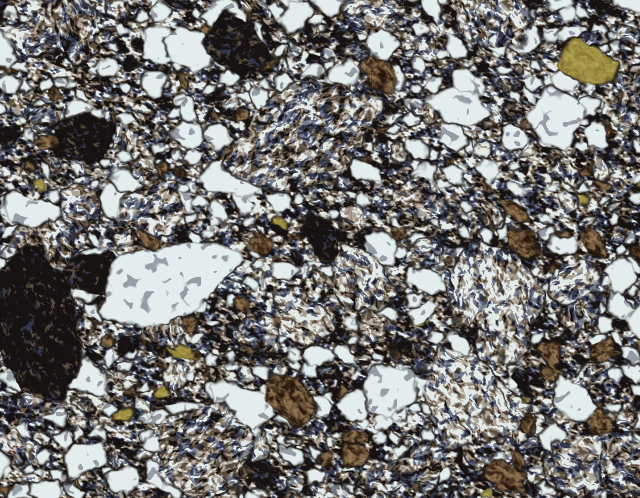
This texture is drawn by a Shadertoy shader. Its source:

```glsl
float hash(vec2 p) {
    vec3 q = fract(p.xyx * 0.1031);
    q += dot(q, q.yzx + 33.33);
    return fract((q.x + q.y) * q.z);
}

float noise(vec2 p) {
    vec2 i = floor(p), f = fract(p);
    f = f * f * (3.0 - 2.0 * f);
    return mix(mix(hash(i), hash(i + vec2(1, 0)), f.x),
               mix(hash(i + vec2(0, 1)), hash(i + vec2(1, 1)), f.x), f.y);
}

float mottle(vec2 p) {
    return 0.45 * noise(p) + 0.35 * noise(p * 2.1 + 17.0) + 0.2 * noise(p * 0.4 + 41.0);
}

mat2 rotation(float a) {
    return mat2(cos(a), sin(a), -sin(a), cos(a));
}

// Mineral colour from brightness and a warm-to-cool balance
vec3 mineral(float tone, float cool) {
    vec3 low = mix(vec3(0.36, 0.31, 0.25), vec3(0.20, 0.22, 0.31), cool);
    vec3 high = mix(vec3(0.68, 0.64, 0.59), vec3(0.46, 0.49, 0.55), cool);
    vec3 c = mix(vec3(0.09, 0.07, 0.07), low, smoothstep(0.12, 0.32, tone));
    c = mix(c, high, smoothstep(0.38, 0.6, tone));
    return mix(c, vec3(0.89, 0.92, 0.91), smoothstep(0.66, 0.82, tone));
}

// Irregular convex chip bounded by six straight sides
float chip(vec2 p, float radius, float seed) {
    float d = -1.0;
    for (int i = 0; i < 6; i++) {
        float k = float(i);
        float a = 1.047 * (k + 0.7 * hash(vec2(seed, k)));
        float side = dot(p, vec2(cos(a), sin(a))) - radius * mix(0.65, 1.0, hash(vec2(k + 9.0, seed)));
        float h = max(0.12 * radius - abs(d - side), 0.0);
        d = max(d, side) + h * h / (0.48 * radius);
    }
    return d;
}

// Fill of one grain; coarse grains are more often mottled rock
vec3 grainColour(vec2 q, float kind, float seed, float size, float cool) {
    float n = mottle(q * vec2(95.0, 135.0) + seed);
    float clear = mix(0.46, 0.12, smoothstep(0.06, 0.27, size));
    if (kind < clear) {
        float fleck = smoothstep(0.76, 0.86, noise(q * 75.0 + seed));
        return mix(vec3(0.89, 0.93, 0.93), vec3(0.46, 0.48, 0.53), 0.7 * fleck);
    }
    if (kind < 0.76) {
        float base = mix(0.40, 0.66, hash(vec2(seed, 5.0)));
        return mineral(base + 1.7 * (n - 0.5), cool);
    }
    if (kind < 0.87)
        return mix(vec3(0.15, 0.09, 0.05), vec3(0.57, 0.46, 0.32), smoothstep(0.2, 0.8, n));
    if (kind < 0.98)
        return mineral(0.08 + 0.9 * max(n - 0.5, 0.0), cool);
    return mix(vec3(0.45, 0.38, 0.15), vec3(0.75, 0.70, 0.35), n);
}

void mainImage(out vec4 fragColor, in vec2 fragCoord) {
    vec2 p = fragCoord / iResolution.y;
    float blur = 1.2 / iResolution.y;
    float cool = smoothstep(0.42, 0.66, noise(p * 85.0 + 60.0));

    // Fine matrix of dark clay and bright specks, drawn out along the bedding
    vec2 bed = rotation(0.35) * p;
    float patches = noise(bed * vec2(7.0, 12.0) + 3.0) - 0.5;
    float fine = mottle(bed * vec2(85.0, 125.0));
    vec3 colour = mineral(0.40 + 2.3 * (fine - 0.5) + 0.3 * patches, cool);

    // Ragged grain edges
    vec2 ragged = p + 0.009 * (vec2(noise(p * 45.0), noise(p * 45.0 + 31.0)) - 0.5)
                    + 0.005 * (vec2(noise(p * 120.0), noise(p * 120.0 + 73.0)) - 0.5);

    // Four sizes of scattered grains, coarse over fine
    float size = 0.034;
    for (int layer = 0; layer < 4; layer++) {
        float l = float(layer);
        vec2 cell = floor(ragged / size);
        for (int j = 0; j < 9; j++) {
            vec2 id = cell + vec2(j % 3 - 1, j / 3 - 1);
            vec2 key = id + 57.0 * l + 20.0;
            if (hash(key) > 0.76 - 0.11 * l) continue;
            float seed = 90.0 * hash(key + 3.7);
            vec2 jitter = vec2(hash(key + 11.3), hash(key + 23.9));
            vec2 q = ragged - (id + mix(vec2(0.2), vec2(0.8), jitter)) * size;
            q = rotation(0.35 + 1.8 * (hash(key + 31.1) - 0.5)) * q;
            float squash = mix(1.0, 1.9, hash(key + 47.7));
            float radius = size * mix(0.36, 0.6, hash(key + 61.3));
            float d = chip(q * vec2(1.0, squash), radius, seed) / sqrt(squash);

            // Broken dark rim, then the grain itself
            float rim = 0.85 * smoothstep(0.3, 0.6, noise(p * 50.0 + seed));
            colour = mix(colour, vec3(0.11, 0.09, 0.08), rim * (1.0 - smoothstep(0.001, 0.006, d)));
            vec3 fill = grainColour(q, hash(key + 79.9), seed, size, cool);
            fill *= 1.0 - 0.3 * smoothstep(-0.005, 0.0, d);
            colour = mix(colour, fill, 1.0 - smoothstep(-blur, blur, d));
        }
        size *= 2.0;
    }
    fragColor = vec4(colour, 1.0);
}
```
